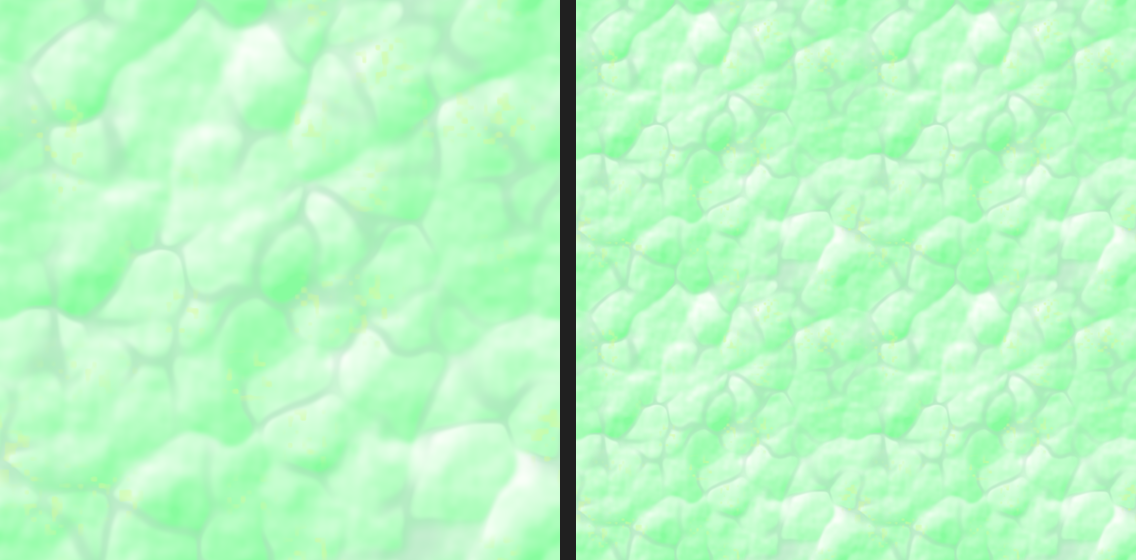
Left, the tile; right, the same tile 2 across and 2 down.
Reproduce this texture procedurally as a Shadertoy shader.

```glsl
// Soft pale-green pebbled relief, lit from the upper left, tiling on both axes.
#define CELLS 9           // pebbles per side
#define SIZE_SPREAD 0.55  // difference between large and small pebbles
#define CREASE_SHARP 13.0 // sharpness of the joins
#define CREASE_TINT 0.55  // strength of grey in the joins
#define DOME_SHADE 0.46   // contrast across each pebble
#define GRAIN_SHADE 0.42  // contrast of the small bumps
#define BROAD_SHADE 0.42  // contrast of the wide diagonal swells
#define WARP 0.035        // waviness of the outlines
#define MID_TONE 0.49     // overall brightness

const vec2 LIGHT_DIR = vec2(-0.55, 0.835);
const vec3 SHADE_GREEN = vec3(0.53, 0.99, 0.62);
const vec3 LIT_GREEN = vec3(0.95, 1.0, 0.95);
const vec3 CREASE_GREY = vec3(0.66, 0.87, 0.73);
const vec3 SPECK_YELLOW = vec3(0.84, 0.98, 0.60);

// Integer hash of a wrapped lattice cell
vec3 hash3(ivec2 cell, ivec2 period, int seed) {
    cell = ((cell % period) + period) % period;
    uvec3 v = uvec3(cell, seed) * 1664525u + 1013904223u;
    v.x += v.y * v.z; v.y += v.z * v.x; v.z += v.x * v.y;
    v ^= v >> 16u;
    v.x += v.y * v.z; v.y += v.z * v.x; v.z += v.x * v.y;
    return vec3(v >> 8u) / 16777216.0;
}

// Smooth value noise that wraps after a whole period
float noise(vec2 p, ivec2 period, int seed) {
    ivec2 i = ivec2(floor(p));
    vec2 f = fract(p);
    f = f * f * f * (f * (f * 6.0 - 15.0) + 10.0);
    float a = hash3(i, period, seed).x;
    float b = hash3(i + ivec2(1, 0), period, seed).x;
    float c = hash3(i + ivec2(0, 1), period, seed).x;
    float d = hash3(i + ivec2(1, 1), period, seed).x;
    return mix(mix(a, b, f.x), mix(c, d, f.x), f.y);
}

float tileNoise(vec2 uv, int repeats, int seed) {
    return noise(uv * float(repeats), ivec2(repeats), seed);
}

// Height of the small bumps
float grain(vec2 uv) {
    return tileNoise(uv, 13, 1) + 0.5 * tileNoise(uv, 27, 2)
         + 0.22 * tileNoise(uv, 53, 3);
}

// Blended domes: x = slope towards the light, y = closeness to a join
vec2 pebbles(vec2 uv) {
    vec2 p = uv * float(CELLS);
    ivec2 home = ivec2(floor(p));
    float total = 0.0, squares = 0.0, slope = 0.0;
    for (int y = -2; y <= 2; y++)
    for (int x = -2; x <= 2; x++) {
        ivec2 cell = home + ivec2(x, y);
        vec3 place = hash3(cell, ivec2(CELLS), 11);
        vec3 form = hash3(cell, ivec2(CELLS), 12);
        vec2 d = p - vec2(cell) - place.xy;
        // Stretch each pebble roughly along the rising diagonal
        float angle = 0.8 + (form.x - 0.5) * 1.8;
        float along = dot(d, vec2(cos(angle), sin(angle)));
        float dist2 = dot(d, d) - 0.45 * along * along;
        float weight = exp(CREASE_SHARP * (SIZE_SPREAD * place.z - dist2));
        total += weight;
        squares += weight * weight;
        slope += weight * dot(d, LIGHT_DIR) * mix(0.4, 1.5, form.y);
    }
    return vec2(slope / total, 1.0 - squares / (total * total));
}

void mainImage(out vec4 fragColor, in vec2 fragCoord) {
    vec2 uv = fragCoord / iResolution.xy;

    // Pebbles with wavy outlines
    vec2 wobble = vec2(tileNoise(uv, 14, 4), tileNoise(uv, 14, 5)) - 0.5;
    vec2 pebble = pebbles(uv + WARP * wobble);

    // Small bumps and wide diagonal swells
    vec2 offset = 0.011 * LIGHT_DIR;
    float bumps = grain(uv - offset) - grain(uv + offset);
    vec2 diagonal = vec2(uv.x + uv.y, uv.y - uv.x);
    float swell = noise(diagonal * vec2(2.0, 5.0), ivec2(2, 5), 6) - 0.5;

    float tone = MID_TONE + DOME_SHADE * pebble.x + GRAIN_SHADE * bumps
               + BROAD_SHADE * swell;
    vec3 color = mix(SHADE_GREEN, LIT_GREEN, clamp(tone, 0.0, 1.1));

    // Faint grey in some of the joins
    float patches = smoothstep(0.2, 0.8, tileNoise(uv, 11, 7));
    float crease = smoothstep(0.08, 0.55, pebble.y) * patches;
    color = mix(color, CREASE_GREY, CREASE_TINT * crease);

    // Rare yellow specks
    float speck = smoothstep(0.6, 0.95, tileNoise(uv, 83, 8))
                * smoothstep(0.62, 0.9, tileNoise(uv, 9, 9));
    color = mix(color, SPECK_YELLOW, 0.5 * speck);

    fragColor = vec4(min(color, 1.0), 1.0);
}
```
